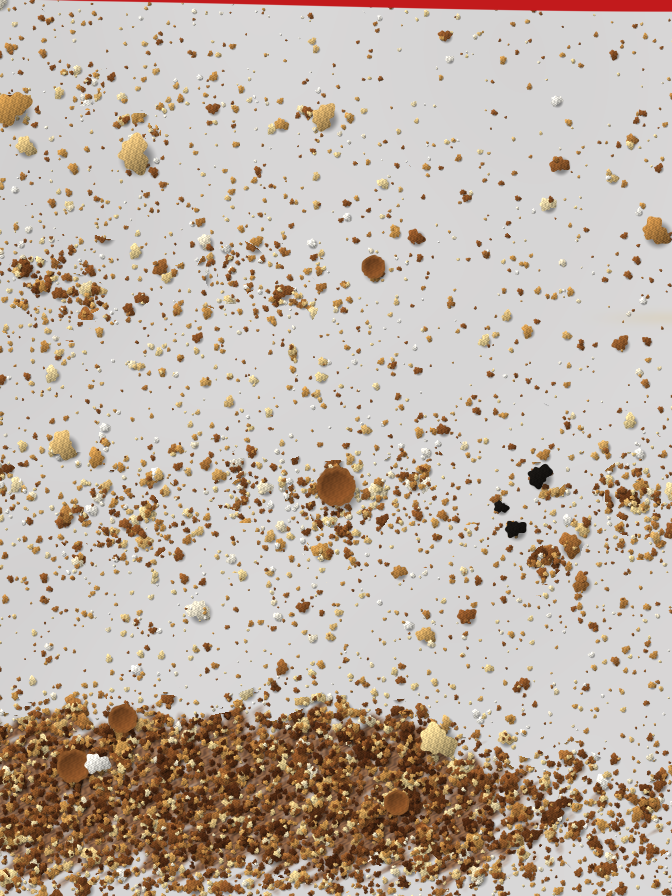
Write a Shadertoy shader that draws this texture.

```glsl
// Bread crumbs scattered over a pale board, with a dense brown drift at the bottom.

const vec2 LIGHT = vec2(-0.6, 0.8);

vec3 hash3(vec3 v) {
    v = fract(v * vec3(0.1031, 0.1030, 0.0973));
    v += dot(v, v.yxz + 33.33);
    return fract((v.xxy + v.yxx) * v.zyx);
}

// Layered sines, about -1 to 1
float ripple(vec2 p) {
    return 0.5 * sin(p.x + 1.7 * sin(p.y * 0.8)) * sin(p.y * 1.1)
         + 0.5 * sin(p.x * 2.3 - p.y * 1.9 + 2.0 * sin(p.y * 1.4));
}

// Toast colours: dark crust, brown, tan, cream, white; negative is burnt black
vec3 toast(float t) {
    if (t < 0.0) return vec3(0.09, 0.08, 0.07);
    vec3 c = mix(vec3(0.29, 0.15, 0.07), vec3(0.55, 0.33, 0.16), smoothstep(0.0, 0.3, t));
    c = mix(c, vec3(0.76, 0.56, 0.29), smoothstep(0.3, 0.6, t));
    c = mix(c, vec3(0.88, 0.79, 0.56), smoothstep(0.6, 0.82, t));
    return mix(c, vec3(0.91, 0.90, 0.87), smoothstep(0.82, 0.95, t));
}

// Gaussian bump
float bump(float d, float width) {
    return exp(-d * d / (width * width));
}

// Drift along the bottom, thinner to the right
float drift(vec2 p) {
    float top = 0.205 - 0.055 * smoothstep(0.42, 0.6, p.x) + 0.018 * ripple(p * 28.0);
    float fill = smoothstep(top + 0.035, top - 0.03, p.y);
    float thin = 1.0 - 0.55 * smoothstep(0.48, 0.66, p.x);
    float base = smoothstep(-0.02, 0.07, p.y + 0.02 * ripple(p * 40.0 + 3.0));
    return fill * thin * mix(0.35, 1.0, base);
}

// Loose heaps (position, radius) and two faint horizontal bands
float heaps(vec2 p) {
    const vec3 HEAPS[14] = vec3[14](
        vec3(0.375, 0.43, 0.045), vec3(0.27, 0.455, 0.03), vec3(0.135, 0.42, 0.045),
        vec3(0.465, 0.465, 0.03), vec3(0.71, 0.45, 0.045), vec3(0.0, 0.47, 0.025),
        vec3(0.26, 0.695, 0.028), vec3(0.04, 0.69, 0.04), vec3(0.095, 0.905, 0.02),
        vec3(0.01, 0.88, 0.02), vec3(0.155, 0.85, 0.02), vec3(0.32, 0.665, 0.025),
        vec3(0.1, 0.665, 0.03), vec3(0.61, 0.375, 0.025));
    float sum = 0.0;
    for (int i = 0; i < 14; i++) sum += 0.55 * bump(length(p - HEAPS[i].xy), HEAPS[i].z);
    float middle = bump(p.y - 0.43, 0.06);
    float upper = bump(p.y - 0.68, 0.05) * smoothstep(0.5, 0.1, p.x);
    return min(sum + 0.12 * middle + 0.09 * upper, 0.7);
}

void addShadow(inout vec3 col, vec2 q, float r) {
    float d = length(q + LIGHT * r * 0.35) / r;
    col *= 1.0 - 0.38 * smoothstep(1.3, 0.6, d);
}

void addCrumb(inout vec3 col, vec2 q, float r, float seed, float tone, float px) {
    float d = length(q);
    if (d > r * 1.65) return;
    float a = atan(q.y, q.x);
    float edge = r * (1.0 + 0.2 * sin(2.0 * a + seed * 37.0) + 0.15 * sin(3.0 * a + seed * 71.0)
                    + 0.1 * sin(7.0 * a + seed * 113.0));
    addShadow(col, q, r);
    float shade = 0.93 + 0.25 * dot(q, LIGHT) / r + 0.17 * ripple(q * 750.0 + seed * 50.0);
    col = mix(col, toast(tone) * shade, smoothstep(px, -px, d - edge));
}

// Hollow crust flake with a raised rim
void addCup(inout vec3 col, vec2 q, float r, float px) {
    if (length(q) > r * 1.65) return;
    addShadow(col, q, r);
    float d = length(q) + r * 0.06 * ripple(q * 250.0);
    float rim = smoothstep(0.65, 0.9, d / r);
    float shade = 0.95 - 0.3 * dot(q, LIGHT) / r * (1.0 - rim) + 0.08 * ripple(q * 600.0);
    col = mix(col, toast(mix(0.22, 0.36, rim)) * shade, smoothstep(px, -px, d - r));
}

// One cellular layer; crumbs reach under half a cell, so four cells suffice
void addLayer(inout vec3 col, vec2 p, float cell, float layer, float sparse, float pile, float heap, float px) {
    vec2 home = floor(p / cell - 0.5);
    float crowd = min(pile + heap, 1.0);
    for (int k = 0; k < 4; k++) {
        vec2 id = home + vec2(k & 1, k >> 1);
        vec3 key = vec3(id + 17.0, layer * 13.0 + 5.0);
        vec3 place = hash3(key);
        vec2 q = p - (id + place.xy) * cell;
        float r = cell * mix(0.09, 0.3, mix(place.z * place.z, sqrt(place.z), crowd));
        if (length(q) > r * 1.65) continue;
        vec3 pick = hash3(key + 41.7);
        if (pick.x > sparse + heap + 0.95 * pile) continue;
        float tone = mix(0.2 + 0.78 * pick.y, 0.9 * pow(pick.y, 1.7), min(pile + heap * 0.7, 1.0));
        addCrumb(col, q, r, pick.z, tone, px);
    }
}

void mainImage(out vec4 fragColor, in vec2 fragCoord) {
    vec2 p = fragCoord / iResolution.y;
    float px = 0.8 / iResolution.y;

    // Board with a soft tonal drift and a pale stain
    vec3 col = vec3(0.845, 0.84, 0.84) + 0.012 * ripple(p * 5.0) - 0.02 * smoothstep(0.3, 0.0, p.x);
    col -= vec3(0.0, 0.02, 0.07) * bump(p.y - 0.645, 0.008) * smoothstep(0.64, 0.75, p.x);

    // Fine brown bed under the drift
    float pile = drift(p);
    float heap = heaps(p);
    float bed = smoothstep(0.55, 0.95, pile + 0.3 * ripple(p * 90.0));
    col = mix(col, toast(0.17 + 0.13 * ripple(p * 420.0)), 0.8 * bed);

    // Scattered crumbs, coarse to fine
    float open = 1.0 - 0.5 * smoothstep(0.9, 1.5, p.x + p.y);
    for (int i = 0; i < 7; i++) {
        float layer = float(i);
        float sparse = mix(0.03, 0.22, layer / 6.0) * open;
        addLayer(col, p, 0.043 * pow(0.79, layer), layer, sparse, pile, heap, px);
    }

    // Larger flakes: position, radius
    const vec3 CUPS[5] = vec3[5](vec3(0.375, 0.457, 0.022), vec3(0.417, 0.702, 0.013),
        vec3(0.082, 0.145, 0.019), vec3(0.443, 0.104, 0.014), vec3(0.137, 0.198, 0.016));
    for (int i = 0; i < 5; i++) addCup(col, p - CUPS[i].xy, CUPS[i].z, px);

    // Single chunks: position, radius, tone
    const vec4 CHUNKS[10] = vec4[10](
        vec4(0.602, 0.469, 0.012, -1.0), vec4(0.575, 0.41, 0.01, -1.0), vec4(0.559, 0.434, 0.007, -1.0),
        vec4(0.732, 0.742, 0.014, 0.5), vec4(0.15, 0.828, 0.018, 0.72), vec4(0.361, 0.87, 0.013, 0.7),
        vec4(0.012, 0.88, 0.018, 0.62), vec4(0.108, 0.148, 0.012, 0.95),
        vec4(0.488, 0.173, 0.018, 0.78), vec4(0.07, 0.503, 0.014, 0.72));
    for (int i = 0; i < 10; i++)
        addCrumb(col, p - CHUNKS[i].xy, CHUNKS[i].z, float(i) * 0.37, CHUNKS[i].w, px);

    // Red cloth behind the tilted top edge
    float rim = 1.0 - 0.013 * smoothstep(-0.05, 0.75, p.x);
    col = mix(col, vec3(0.76, 0.1, 0.11), smoothstep(-px, px, p.y - rim) * smoothstep(0.04, 0.09, p.x));

    fragColor = vec4(clamp(col, 0.0, 1.0), 1.0);
}
```
